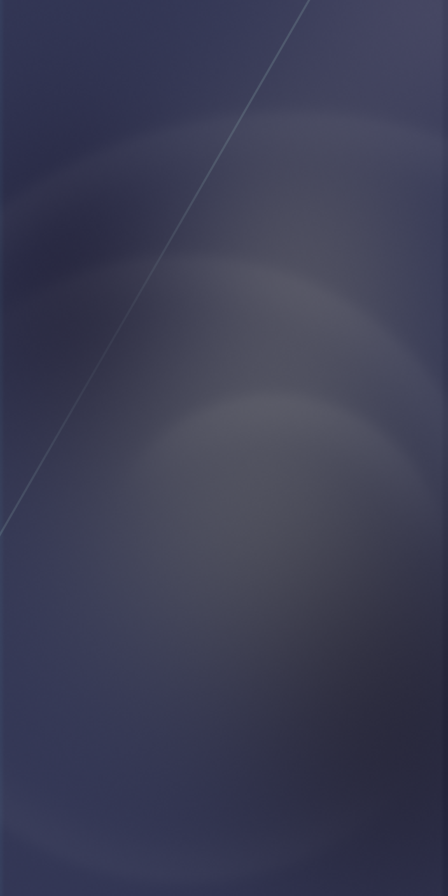
A WebGL 1 fragment shader for this background:

```glsl
precision highp float;
// Dusky navy backdrop with soft grey glows, faint curved ridges and a thin diagonal ray.
uniform vec2 u_resolution;

#define NAVY vec3(0.200, 0.215, 0.335)
#define RAY_COLOR vec3(0.42, 0.50, 0.54)
#define RIDGE_COLOR vec3(0.034, 0.033, 0.026)
#define RIDGE_OUTER 0.028
#define RIDGE_INNER 0.075
#define RAY_WIDTH 0.0035
#define GRAIN 0.004

float hash(vec2 p) {
  return fract(sin(dot(p, vec2(12.9898, 78.233))) * 43758.5453);
}

// Elliptical soft spot, 1 at its centre.
float spot(vec2 p, vec2 center, vec2 radius) {
  vec2 d = (p - center) / radius;
  return exp(-dot(d, d));
}

// Arc of light, steeper outside than inside, brightest towards "facing".
float ridge(vec2 p, vec2 center, float radius, vec2 facing) {
  vec2 d = p - center;
  float len = max(length(d), 0.0001);
  float offset = len - radius;
  float width = offset > 0.0 ? RIDGE_OUTER : RIDGE_INNER;
  float aim = dot(d / len, normalize(facing));
  return exp(-offset * offset / (width * width)) * smoothstep(0.15, 0.95, aim);
}

// Thin straight ray through a and b, with an antialiased edge.
float ray(vec2 p, vec2 a, vec2 b) {
  vec2 along = normalize(b - a);
  float dist = abs(dot(p - a, vec2(-along.y, along.x)));
  float soft = 1.0 / u_resolution.x;
  return 1.0 - smoothstep(0.5 * RAY_WIDTH - 0.5 * soft, 0.5 * RAY_WIDTH + soft, dist);
}

void main() {
  // One unit wide, two units tall.
  vec2 p = gl_FragCoord.xy / u_resolution * vec2(1.0, 2.0);
  vec3 color = NAVY;

  // Light: main grey glow, upper haze, top right corner.
  color += vec3(0.120, 0.113, 0.055) * spot(p, vec2(0.55, 0.90), vec2(0.40, 0.45));
  color += vec3(0.080, 0.070, 0.030) * spot(p, vec2(0.68, 1.45), vec2(0.28, 0.35));
  color += vec3(0.070, 0.060, 0.050) * spot(p, vec2(1.00, 2.00), vec2(0.35, 0.30));

  // Shade: upper left and lower right.
  color -= vec3(0.055, 0.067, 0.085) * spot(p, vec2(0.15, 1.35), vec2(0.28, 0.40));
  color -= vec3(0.050, 0.064, 0.100) * spot(p, vec2(0.88, 0.40), vec2(0.40, 0.50));

  // Ridges: wide upper arc, both ends of the middle ring, inner arc.
  float ridges = 0.8 * ridge(p, vec2(0.65, 0.66), 1.07, vec2(0.0, 1.0));
  ridges += 0.85 * ridge(p, vec2(0.41, 0.73), 0.68, vec2(0.55, 1.0));
  ridges += 0.6 * ridge(p, vec2(0.41, 0.73), 0.68, vec2(-0.5, -1.0));
  ridges += ridge(p, vec2(0.61, 0.73), 0.37, vec2(0.2, 1.0));
  color += RIDGE_COLOR * ridges;

  // Diagonal ray, fainter in its middle.
  float fade = mix(0.12, 0.42, smoothstep(0.0, 0.55, abs(p.y - 1.22)));
  color = mix(color, RAY_COLOR, fade * ray(p, vec2(0.0, 0.807), vec2(0.69, 2.0)));

  // Cool left rim and dark right rim.
  color += vec3(0.01, 0.03, 0.03) * (1.0 - smoothstep(0.0, 0.012, p.x));
  color -= 0.025 * smoothstep(0.982, 0.994, p.x);

  // Fine grain against banding.
  color += GRAIN * (hash(floor(p * 256.0)) - 0.5);
  gl_FragColor = vec4(color, 1.0);
}
```
